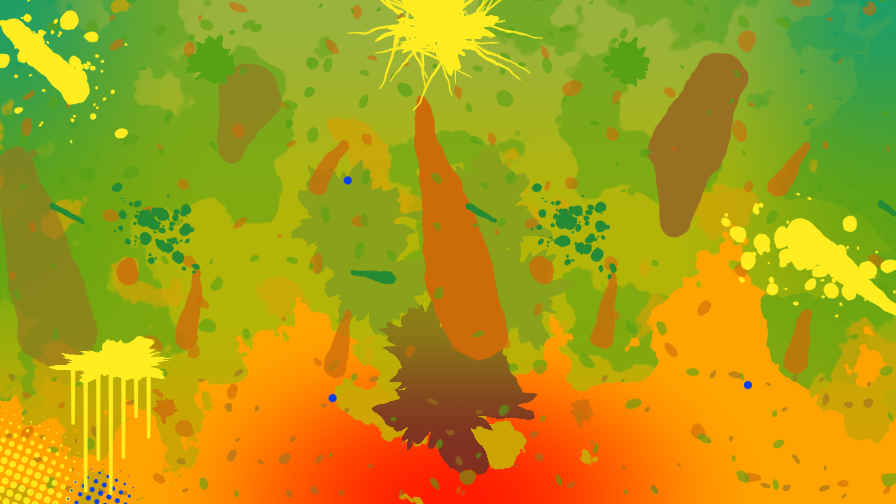
This background is drawn by a WebGL 2 fragment shader. Its source:

```glsl
#version 300 es
precision highp float;
uniform vec2 u_resolution;
out vec4 fragColor;

#define YELLOW vec3(1, .93, .12)
#define OLIVE vec3(.7, .71, .03)
#define LEAF vec3(.34, .63, .08)
#define TEAL vec3(.06, .61, .42)
#define AMBER vec3(1, .64, 0)
#define RED vec3(1, .12, 0)
#define RUST vec3(.8, .42, .04)
#define BROWN vec3(.6, .44, .13)
#define PINE vec3(.14, .54, .2)
#define BLUE vec3(.03, .25, .92)
#define PERIOD .825

vec3 col;

vec2 hash2(vec2 p) {
  vec3 q = fract(p.xyx * vec3(.1031, .103, .0973));
  q += dot(q, q.yzx + 33.33);
  return fract((q.xx + q.yz) * q.zy);
}

float noise(vec2 p) {
  vec2 i = floor(p), f = fract(p), e = vec2(1, 0);
  f = f * f * (3. - 2. * f);
  return mix(mix(hash2(i).x, hash2(i + e).x, f.x),
             mix(hash2(i + e.yx).x, hash2(i + 1.).x, f.x), f.y);
}

float fbm(vec2 p) {
  float sum = 0., amp = .5;
  for (int i = 0; i < 5; i++, amp *= .5) {
    sum += amp * noise(p);
    p = mat2(1.6, 1.2, -1.2, 1.6) * p + 7.1;
  }
  return sum;
}

// Segment s.xy to s.zw with radius running from ra to rb
float taper(vec2 p, vec4 s, float ra, float rb) {
  vec2 d = s.zw - s.xy;
  float h = clamp(dot(p - s.xy, d) / dot(d, d), 0., 1.);
  return length(p - s.xy - h * d) - mix(ra, rb, h);
}

// Disc with a ragged rim
float blot(vec2 p, float x, float y, float r, float rough) {
  vec2 c = vec2(x, y), v = p - c, dir = v / max(length(v), 1e-4);
  float rim = noise(dir * 4. + c * 37.) + .5 * noise(dir * 11. + c * 19.) - .75;
  return length(v) - r * (1. + rough * rim);
}

vec2 polar(float turn) { return vec2(cos(6.283 * turn), sin(6.283 * turn)); }

// Droplets thrown off a segment
float splash(vec2 p, vec4 s, float spread, float size) {
  float d = 9.;
  for (int i = 0; i < 70; i++) {
    vec2 h = hash2(vec2(i, s.x * 90.)), g = hash2(vec2(i, s.y * 70.));
    vec2 c = mix(s.xy, s.zw, h.x) + spread * h.y * polar(g.x);
    d = min(d, length(p - c) - size * mix(.15, 1., g.y * g.y * g.y));
  }
  return d;
}

// One random oval per grid cell
float scatter(vec2 p, float cell, float amount) {
  vec2 id = floor(p / cell) + cell * 900., h = hash2(id), g = hash2(id + 51.);
  vec2 v = fract(p / cell) - .5 - (h - .5) * .5, t = polar(g.x);
  v = mat2(t, -t.y, t.x) * v * vec2(1, 1. + h.x);
  return g.y > amount ? cell : (length(v) - .06 - .17 * h.y) * cell;
}

void tint(vec3 ink, float amount, float d) {
  float soft = .8 / u_resolution.y;
  col = mix(col, ink, amount * smoothstep(soft, -soft, d));
}

void main() {
  vec2 p = gl_FragCoord.xy / u_resolution * vec2(16. / 9., 1);
  float x = p.x, y = p.y, d;
  vec2 w = p + .028 * (vec2(fbm(p * 14.), fbm(p * 14. + 40.)) - .5);

  // Ground gradient
  float side = max(smoothstep(.42, 0., x), smoothstep(1.3, 1.75, x));
  float high = smoothstep(.55, 1., y), low = smoothstep(.4, .1, y);
  vec3 leaf = mix(LEAF, TEAL, side * high);
  col = mix(OLIVE, vec3(.8, .64, .01), low);
  col = mix(col, vec3(.6, .7, .24), high);
  col = mix(col, leaf, .75 * side * smoothstep(.12, .6, y));

  // Green and ochre patches
  tint(leaf, .55, (.56 - .17 * side - .13 * high + .14 * low - fbm(p * 6. + 3.)) * .1);
  tint(vec3(.83, .64, .02), .7, (.61 + .2 * high - fbm(p * 7. + 21.)) * .1);
  d = min(blot(w, .69, .56, .1, .7), blot(w, .75, .45, .09, .7));
  d = min(d, min(blot(w, 1.02, .41, .09, .8), blot(w, .95, .57, .11, .8)));
  tint(vec3(.54, .63, .1), 1., d);

  // Fiery lower edge
  vec2 hump = (x - vec2(.56, 1.42)) / vec2(.15, .2);
  hump = exp(-hump * hump);
  float rise = .12 + .28 * (hump.x + hump.y) + .05 * smoothstep(.9, 1.1, x);
  float heat = length((p - vec2(.9, 0)) * vec2(.75, 1.2));
  d = (y - rise - .55 * (fbm(p * 11.) - .48)) * .25;
  tint(mix(RED, AMBER, smoothstep(.03, .48, heat)), 1., d);

  // Large brown and rust strokes
  d = min(blot(w, .89, .2, .115, .8), blot(w, .87, .29, .1, .9));
  tint(mix(vec3(.55, .5, .09), vec3(.5, .19, .13), low), 1., d);
  d = min(taper(w, vec4(.83, .8, .86, .68), .012, .03), taper(w, vec4(.86, .68, .91, .45), .03, .075));
  tint(RUST, 1., min(d, taper(w, vec4(.91, .45, .95, .33), .075, .052)));
  d = min(taper(w, vec4(1.43, .84, 1.36, .7), .052, .072), taper(w, vec4(1.36, .7, 1.335, .56), .072, .03));
  tint(BROWN, 1., d);
  d = taper(w, vec4(.49, .81, .46, .7), .065, .025);
  tint(BROWN, .6, min(d, taper(w, vec4(.03, .66, .11, .35), .045, .08)));

  // Scattered stains
  tint(RUST, .6, scatter(w, .085, .35));
  tint(LEAF, .6, scatter(w, .075, .4));
  tint(BROWN, .6, scatter(w, .055, .45 * low));
  tint(leaf, .7, scatter(w, .06, .4 * high));

  // Repeating motifs
  vec2 q = vec2(mod(w.x, PERIOD), w.y);
  tint(LEAF, 1., blot(q, .417, .875, .042, .55));
  d = min(blot(q, .252, .461, .024, 0.), blot(q, .325, .185, .02, .7));
  tint(RUST, .8, min(d, taper(q, vec4(.39, .45, .37, .33), .008, .022)));
  d = splash(q, vec4(.27, .59, .37, .49), .07, .014);
  tint(PINE, 1., min(d, taper(q, vec4(.1, .59, .16, .56), .007, .004)));
  tint(PINE, 1., taper(w, vec4(.7, .458, .77, .452), .005, .012));
  q.x = w.x - (x > 1.2 ? .915 : 0.);
  d = taper(q, vec4(.68, .71, .63, .63), .01, .021);
  tint(RUST, .75, min(d, taper(q, vec4(.69, .38, .66, .28), .008, .026)));

  // Blue spots and halftone corner
  d = min(length(p - vec2(.69, .642)), length(p - vec2(1.484, .236)));
  tint(BLUE, 1., min(d, length(p - vec2(.66, .21))) - .008);
  d = length(fract(mat2(.9, .4, -.4, .9) * p / .018) - .5) * .018;
  tint(YELLOW, .9, d + .001 - .008 * smoothstep(.24, .08, length(p)));
  tint(BLUE, 1., d + .001 - .006 * smoothstep(.1, .03, length(p - vec2(.2, 0))));

  // Yellow splashes, drips and burst
  d = splash(w, vec4(.03, .94, .18, .82), .14, .018);
  d = min(d, taper(w, vec4(.02, .94, .15, .82), .022, .025));
  d = min(d, splash(w, vec4(1.49, .54, 1.69, .43), .13, .019));
  d = min(d, taper(w, vec4(1.59, .53, 1.79, .37), .032, .012));
  d = min(d, blot(w * vec2(.36, 1), .081, .285, .036, .8));
  d = min(d, blot(w * vec2(.75, 1), .65, .945, .07, 1.2));
  for (int i = 0; i < 46; i++) {
    vec2 h = hash2(vec2(i, 71)), g = hash2(vec2(i, 83));
    vec2 a = vec2(.79, .9) + g * vec2(.16, .08);
    d = min(d, taper(w, vec4(a, a + (.06 + .11 * h.y) * polar(h.x)), .0035, .0012));
    a = vec2(.145 + .025 * float(i), .28);
    if (i < 7) d = min(d, taper(p, vec4(a, a.x, .2 - .2 * h.y), .0045, .0035));
  }
  tint(YELLOW, 1., d);
  fragColor = vec4(col, 1);
}
```
